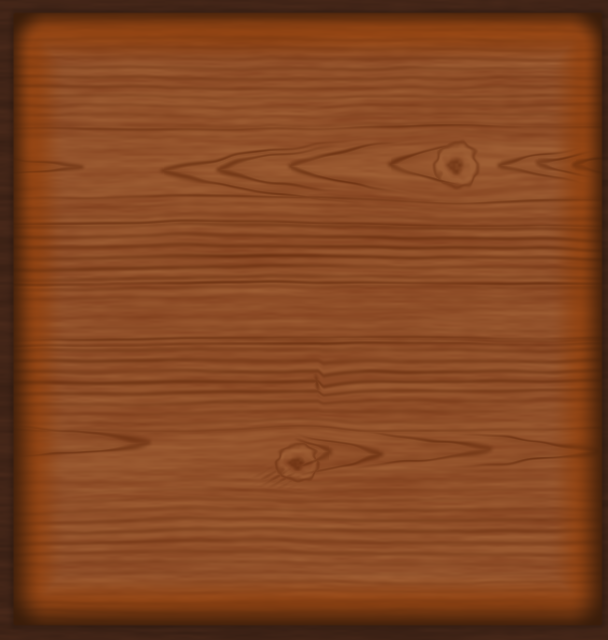
This texture is drawn by a WebGL 2 fragment shader. Its source:

```glsl
#version 300 es
precision highp float;
// A varnished pine board in a dark frame, with an orange burnished border.
// Grain is stretched value noise plus warped ripples; two rows of nested
// arches and three knots are drawn over it with soft distance functions.
uniform vec2 u_resolution;
out vec4 fragColor;

const vec3 WOOD_DEEP = vec3(0.525, 0.262, 0.125);
const vec3 WOOD_LIGHT = vec3(0.625, 0.372, 0.205);
const vec3 GRAIN_DARK = vec3(0.39, 0.165, 0.045);
const vec3 BURNISH = vec3(0.575, 0.262, 0.065);
const vec3 EDGE_SHADE = vec3(0.23, 0.115, 0.04);
const vec3 FRAME = vec3(0.255, 0.142, 0.09);

// Arch: tip x, tip y, signed length, half height at the open end
const vec4 UPPER[8] = vec4[8](
  vec4(0.124, 0.740, -0.13, 0.014), vec4(0.254, 0.732, 0.32, 0.050),
  vec4(0.340, 0.736, 0.20, 0.036), vec4(0.452, 0.740, 0.19, 0.042),
  vec4(0.612, 0.742, 0.13, 0.038), vec4(0.783, 0.742, 0.13, 0.026),
  vec4(0.840, 0.743, 0.09, 0.018), vec4(0.900, 0.742, 0.06, 0.014));
const vec4 LOWER[5] = vec4[5](
  vec4(0.228, 0.309, -0.22, 0.024), vec4(0.514, 0.293, -0.06, 0.022),
  vec4(0.594, 0.290, -0.14, 0.030), vec4(0.766, 0.297, -0.23, 0.029),
  vec4(0.932, 0.296, -0.23, 0.027));
// Heights of the strongest single grain lines
const float STRONG[7] = float[7](0.470, 0.461, 0.650, 0.690, 0.556, 0.332, 0.797);

float hash(vec2 p) {
  vec3 q = fract(p.xyx * 0.1031);
  q += dot(q, q.yzx + 33.33);
  return fract((q.x + q.y) * q.z);
}

float noise(vec2 p) {
  vec2 i = floor(p), f = fract(p);
  f = f * f * (3.0 - 2.0 * f);
  return mix(mix(hash(i), hash(i + vec2(1, 0)), f.x),
             mix(hash(i + vec2(0, 1)), hash(i + vec2(1, 1)), f.x), f.y);
}

float bell(float x, float width) {
  x /= width;
  return exp(-x * x);
}

float boxDepth(vec2 p, vec2 halfSize, float radius) {
  vec2 q = abs(p) - halfSize + radius;
  return radius - length(max(q, 0.0)) - min(max(q.x, q.y), 0.0);
}

float streaks(vec2 p) {
  return 0.45 * noise(p * vec2(5.0, 85.0)) + 0.33 * noise(p * vec2(13.0, 190.0) + 7.0)
       + 0.22 * noise(p * vec2(45.0, 280.0) + 19.0);
}

// Soft outline of a pointed arch, thick at the tip and fading as it opens
float arch(vec2 p, vec4 a) {
  vec2 d = vec2((p.x - a.x) * sign(a.z), abs(p.y - a.y));
  float t = d.x / abs(a.z), s = max(t, 0.02);
  float slope = a.w * 0.7 * pow(s, -0.3) / abs(a.z);
  float dist = t < 0.0 ? length(d) : (d.y - a.w * pow(t, 0.7)) / sqrt(1.0 + slope * slope);
  float width = mix(0.0055, 0.0024, smoothstep(0.0, 0.35, t));
  float inner = 0.3 * bell(dist, 0.010) * step(dist, 0.0);
  return max(bell(dist, width), inner) * (1.0 - smoothstep(0.5, 1.05, t));
}

// x: dark core and outline, y: pale ring
vec2 knot(vec2 p, vec2 centre, vec2 size) {
  vec2 d = (p - centre) / size;
  float r = length(d) + 0.35 * (noise(d * 2.5 + 11.0) - 0.5);
  float core = (1.0 - smoothstep(0.25, 0.7, r)) * (0.7 + 0.3 * noise(d * 6.0));
  return vec2(max(core, 0.65 * bell(r - 1.15, 0.13)), bell(r - 0.87, 0.16));
}

// Bends the grain outward around a knot
float bulge(vec2 p, vec2 centre, vec2 reach, float amount) {
  vec2 d = (p - centre) / reach;
  return -amount * d.y * exp(-dot(d, d));
}

vec3 board(vec2 p, out float lines) {
  vec2 eye = vec2(0.713, 0.742), lowKnot = vec2(0.465, 0.277), nick = vec2(0.495, 0.401);
  vec2 n = p - nick;
  float wobble = 0.010 * (noise(p * vec2(3.0, 6.0)) - 0.5) + 0.004 * (noise(p * vec2(14.0, 24.0)) - 0.5);
  float bend = bulge(p, eye, vec2(0.10, 0.055), 0.018) + bulge(p, lowKnot, vec2(0.07, 0.05), 0.018)
    + 0.010 * smoothstep(0.0, 0.012, n.x) * exp(-max(n.x, 0.0) / 0.05) * bell(n.y, 0.035);
  vec2 g = vec2(p.x, p.y + wobble + bend);
  float fibre = streaks(g);

  // Calm, pale bands where the arches run
  float calm = max(bell(p.y - 0.740, 0.040), bell(p.y - 0.295, 0.034));
  float ripple = 0.5 + 0.5 * sin(g.y * 400.0 + 4.0 * noise(g * vec2(1.5, 16.0)));
  float strength = 0.20 + 0.50 * bell(g.y - 0.600, 0.055) + 0.45 * bell(g.y - 0.415, 0.045)
    + 0.22 * bell(g.y - 0.870, 0.040) + 0.18 * bell(g.y - 0.170, 0.045);
  strength *= (1.0 - 0.85 * calm) * (1.0 - 0.6 * bell(g.y - 0.515, 0.025));
  lines = ripple * ripple * strength * (0.55 + 0.9 * noise(g * vec2(5.0, 45.0)));
  for (int i = 0; i < 7; i++)
    lines = max(lines, bell(g.y - STRONG[i], 0.0026) * (0.25 + 0.6 * noise(vec2(p.x * 6.0, float(i) * 9.0))));

  // Arches with slightly ragged edges
  vec2 a = p + 0.007 * (vec2(noise(p * 38.0), noise(p * vec2(24.0, 40.0) + 5.0)) - 0.5);
  float ragged = 0.55 + 0.4 * noise(p * vec2(25.0, 60.0));
  for (int i = 0; i < 8; i++) lines = max(lines, ragged * arch(a, UPPER[i]));
  for (int i = 0; i < 5; i++) lines = max(lines, ragged * arch(a, LOWER[i]));

  // Two round knots, a curl of fibres below the lower one, and a nick
  vec2 k = max(knot(p, eye, vec2(0.027, 0.029)), knot(p, lowKnot, vec2(0.026, 0.024)));
  vec2 c = p - vec2(0.435, 0.254);
  float curl = (0.5 + 0.5 * sin((c.y - 0.6 * c.x) * 620.0)) * bell(c.x, 0.030) * bell(c.y, 0.014);
  float mark = bell(n.x + 0.15 * n.y, 0.0035) * bell(n.y, 0.014);
  lines = max(max(lines, 0.85 * k.x), max(0.5 * curl, 0.75 * mark));

  float tone = clamp(0.5 + 1.1 * (fibre - 0.5) + 0.18 * calm + 0.3 * k.y, 0.0, 1.0);
  return mix(mix(WOOD_DEEP, WOOD_LIGHT, tone), GRAIN_DARK, 0.78 * clamp(lines, 0.0, 1.0));
}

void main() {
  vec2 p = gl_FragCoord.xy / u_resolution.y;
  p.x *= 0.9492 * u_resolution.y / u_resolution.x;
  vec2 centre = vec2(0.4805, 0.5015), halfSize = vec2(0.4595, 0.4785);
  float lines;
  vec3 color = board(p, lines);

  // Burnished border, then the shaded rim
  float depth = boxDepth(p - centre, halfSize, 0.055);
  float glow = 1.0 - smoothstep(0.030, 0.083, depth);
  vec3 burnish = BURNISH * (0.95 + 0.10 * streaks(p)) * (1.0 - 0.22 * lines);
  color = mix(color, burnish, 0.90 * glow);
  float rim = mix(0.046, 0.030, smoothstep(0.1, 0.95, p.y));
  color = mix(EDGE_SHADE, color, smoothstep(-0.014, rim, depth));

  // Dark frame around the board
  float inside = boxDepth(p - centre, halfSize, 0.004);
  vec3 frame = FRAME * (0.85 + 0.30 * streaks(p + 3.0)) * (1.0 - 0.15 * bell(inside, 0.006));
  fragColor = vec4(mix(frame, color, smoothstep(-0.002, 0.002, inside)), 1.0);
}
```
